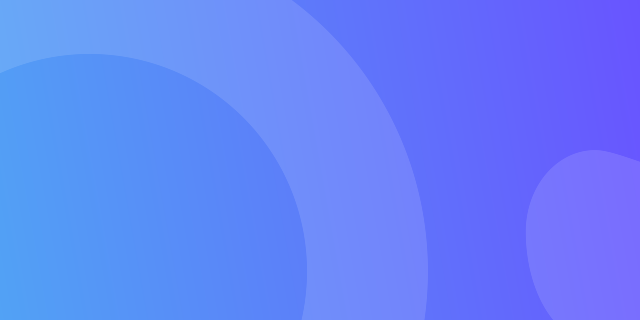
This background is drawn by a WebGL 2 fragment shader. Its source:

```glsl
#version 300 es
precision highp float;
// Blue to violet gradient with a pale ring at the left and a pale blob at the right.

#define RING_CENTER vec2(0.280, 0.152)
#define RING_INNER 0.6795
#define RING_OUTER 1.0573
#define BLOB_CENTER vec2(1.859, 0.276)
#define BLOB_WIDTH 0.216
#define BLOB_RISE 0.255
#define BLOB_DROP 0.346
#define SHOULDER_SLOPE 0.37
#define SHOULDER_ROUND 0.019
#define TILT 0.175
#define VEIL 0.12

uniform vec2 u_resolution;
out vec4 outColor;

const vec3 SKY = vec3(0.320, 0.635, 0.960);
const vec3 VIOLET = vec3(0.410, 0.330, 1.000);

// Coverage of a shape from its signed distance, one pixel soft.
float coverage(float dist, float pixel) {
    return 1.0 - smoothstep(-0.5 * pixel, 0.5 * pixel, dist);
}

float ringDistance(vec2 p) {
    float r = length(p - RING_CENTER);
    return max(r - RING_OUTER, RING_INNER - r);
}

// Approximate distance to an ellipse at the origin.
float ellipseDistance(vec2 p, vec2 radii) {
    float k = length(p / radii);
    float slope = length(p / (radii * radii));
    return k * (k - 1.0) / max(slope, 0.0001);
}

// Egg-shaped left side, joined to a gently falling shoulder on the right.
float blobDistance(vec2 p) {
    vec2 q = p - BLOB_CENTER;
    if (q.x < 0.0) {
        float height = q.y > 0.0 ? BLOB_RISE : BLOB_DROP;
        return ellipseDistance(q, vec2(BLOB_WIDTH, height));
    }
    float fall = length(vec2(SHOULDER_SLOPE * q.x, SHOULDER_ROUND)) - SHOULDER_ROUND;
    return max(q.y - BLOB_RISE + fall, -q.y - BLOB_DROP);
}

void main() {
    // Canvas height is one unit.
    vec2 p = gl_FragCoord.xy / u_resolution.y;
    float pixel = 1.0 / u_resolution.y;
    vec2 corner = vec2(u_resolution.x / u_resolution.y, 1.0);

    // Tilted gradient from the lower left to the upper right corner.
    vec2 axis = vec2(cos(TILT), sin(TILT));
    vec3 color = mix(SKY, VIOLET, dot(p, axis) / dot(corner, axis));

    // Translucent white shapes.
    color = mix(color, vec3(1.0), VEIL * coverage(ringDistance(p), pixel));
    color = mix(color, vec3(1.0), VEIL * coverage(blobDistance(p), pixel));

    outColor = vec4(color, 1.0);
}
```
